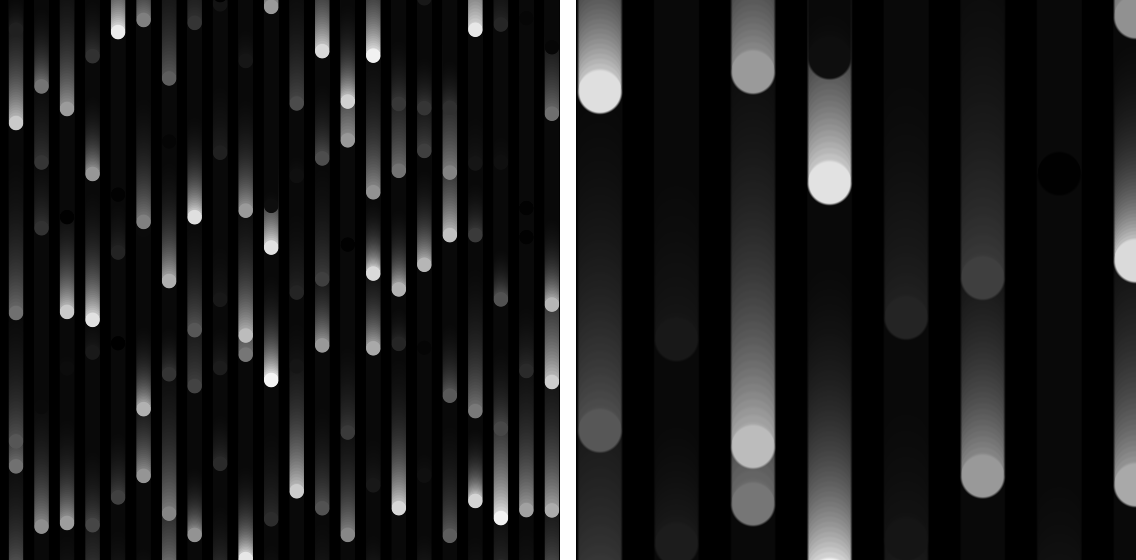
Left: the whole. Right: its middle third, enlarged.
Reproduce this pattern procedurally as a three.js fragment shader.

```glsl
// Monochrome rain: 22 evenly spaced columns of falling round-ended streaks on black.
// Each column paints its drops from bottom to top; every drop has a flat round head
// and a tail of stacked, fading discs whose step and length follow its hashed speed.

#define PITCH 0.04557     // distance between column centres
#define FIRST_X 0.0286    // centre of the first column
#define RADIUS 0.0129     // half the width of a streak
#define SLOTS 5           // drops per column
#define FADE 0.055        // brightness lost at each disc step
#define RESIDUE 0.036     // grey left behind by old tails
#define EDGE 0.001        // half width of the edge smoothing
#define SEED 7.0

varying vec2 vUv;

float hash(vec2 p) {
  vec3 q = fract(vec3(p.xyx + SEED) * vec3(0.1031, 0.1030, 0.0973));
  q += dot(q, q.yzx + 33.33);
  return fract((q.x + q.y) * q.z);
}

// Coverage of a vertical streak with a round lower end centred on the origin
float streakMask(vec2 p) {
  float dist = length(vec2(p.x, min(p.y, 0.0))) - RADIUS;
  return 1.0 - smoothstep(-EDGE, EDGE, dist);
}

// Grey of the topmost disc: flat in the head, stepped and fading up the tail
float streakTone(vec2 p, float tone, float stepSize) {
  float bow = sqrt(max(RADIUS * RADIUS - p.x * p.x, 0.0));
  float above = p.y - bow;
  float t = max(above, 0.0) / stepSize;
  float discs = floor(t) + smoothstep(0.0, 0.6, fract(t));
  float tail = max(0.9 * tone * exp(-FADE * discs), RESIDUE);
  return mix(tone, tail, smoothstep(-EDGE, EDGE, above));
}

void main() {
  // Column index and offset from its centre
  float column = floor((vUv.x - FIRST_X) / PITCH + 0.5);
  float x = vUv.x - FIRST_X - column * PITCH;

  // A few columns have not yet been rained on near the bottom
  float dryTop = hash(vec2(column, 91.0)) > 0.86
    ? mix(0.15, 0.25, hash(vec2(column, 92.0))) : -1.0;
  float grey = 0.0;

  // Drops from bottom to top, each covering the tail beneath it
  for (int k = -1; k <= SLOTS; k++) {
    vec2 id = vec2(column, float(k) + 20.0);
    float headY = (float(k) + hash(id)) / float(SLOTS);
    float tone = 0.96 * pow(hash(id + 37.0), 1.3);
    float stepSize = mix(0.002, 0.006, hash(id + 71.0));
    vec2 p = vec2(x, vUv.y - headY);
    float visible = step(dryTop, headY);
    grey = mix(grey, streakTone(p, tone, stepSize), streakMask(p) * visible);
  }

  gl_FragColor = vec4(vec3(grey), 1.0);
}
```
